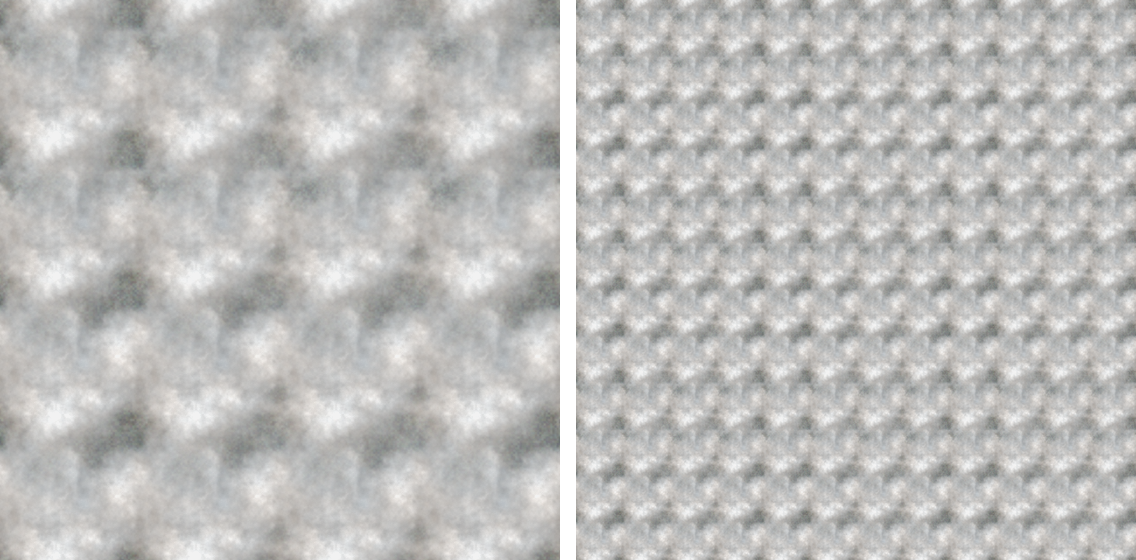
Left, the tile; right, the same tile 3 across and 3 down.
Give the GLSL for this texture, as a Shadertoy shader.

```glsl
// Soft mottled grey cloud, repeated four by four over a seamless canvas.
// Each cell sums wrapped Gaussian patches, bent and mottled by periodic noise;
// slow canvas-wide waves vary the dark patches from cell to cell.

const float TAU = 6.2831853;
const float REPEATS = 4.0;

float hash(vec2 p, float seed) {
    return fract(sin(dot(p, vec2(127.1, 311.7)) + seed * 74.7) * 43758.5453);
}

// Value noise whose lattice wraps after "period" units
float noise(vec2 p, float period, float seed) {
    vec2 i = floor(p), f = fract(p);
    f = f * f * (3.0 - 2.0 * f);
    vec2 a = mod(i, period), b = mod(i + 1.0, period);
    return mix(mix(hash(a, seed), hash(vec2(b.x, a.y), seed), f.x),
               mix(hash(vec2(a.x, b.y), seed), hash(b, seed), f.x), f.y);
}

// Layered noise centred on zero; p spans "span" units before it wraps
float fbm(vec2 p, float span, float frequency, float seed) {
    float sum = 0.0, total = 0.0, weight = 1.0;
    for (int i = 0; i < 4; i++) {
        sum += weight * (noise(p * frequency, span * frequency, seed + float(i)) - 0.5);
        total += weight;
        weight *= 0.62;
        frequency *= 2.0;
    }
    return sum / total;
}

// Gaussian patch that wraps around the unit cell
float patchAt(vec2 p, vec2 center, vec2 size) {
    vec2 d = (fract(p - center + 0.5) - 0.5) / size;
    return exp(-dot(d, d));
}

// Smooth 0..1 wave, one turn over the canvas
float sway(float x, float start) {
    return smoothstep(-0.6, 0.6, sin(TAU * (x - start)));
}

float lightPatches(vec2 p, float north) {
    float sum = 0.15 * patchAt(p, vec2(0.38, 0.06), vec2(0.15, 0.09));
    sum += 0.10 * patchAt(p, vec2(0.66, 0.17), vec2(0.13, 0.07));
    sum += 0.07 * patchAt(p, vec2(0.21, 0.10), vec2(0.10, 0.08));
    sum += 0.09 * patchAt(p, vec2(0.25, 0.92), vec2(0.09, 0.10)) * mix(0.6, 1.0, north);
    sum += 0.10 * patchAt(p, vec2(0.91, 0.48), vec2(0.11, 0.10));
    sum += 0.05 * patchAt(p, vec2(0.46, 0.50), vec2(0.05, 0.30));
    sum += 0.05 * patchAt(p, vec2(0.50, 0.28), vec2(0.32, 0.16));
    sum += 0.05 * patchAt(p, vec2(0.86, 0.54), vec2(0.15, 0.13)) * (1.0 - north);
    return sum;
}

float darkPatches(vec2 p, float north, float east) {
    float sum = 0.10 * patchAt(p, vec2(0.95, 0.91), vec2(0.20, 0.10));
    sum += 0.05 * patchAt(p, vec2(0.29, 0.64), vec2(0.13, 0.13));
    vec2 shadow = mix(vec2(0.04, 0.66), vec2(0.14, 0.62), east);
    sum += 0.13 * patchAt(p, shadow, vec2(0.15, 0.11)) * north;
    sum += 0.04 * patchAt(p, vec2(0.65, 0.70), vec2(0.14, 0.14)) * north;
    sum += 0.11 * patchAt(p, vec2(0.68, 0.79), vec2(0.20, 0.11)) * (1.0 - north);
    sum += 0.09 * patchAt(p, vec2(0.98, 0.20), vec2(0.08, 0.10)) * east;
    sum += 0.09 * patchAt(p, vec2(0.94, 0.99), vec2(0.11, 0.14)) * (1.0 - east);
    return sum;
}

void mainImage(out vec4 fragColor, in vec2 fragCoord) {
    vec2 uv = fragCoord / iResolution.xy;
    vec2 p = uv * REPEATS;

    // Canvas-wide variation and ragged patch edges
    float north = sway(uv.y, 0.54);
    float east = sway(uv.x, 0.375);
    vec2 bend = vec2(fbm(p, 1.0, 6.0, 3.0), fbm(p, 1.0, 6.0, 11.0));
    vec2 q = p + 0.28 * bend;

    // Large cloud shapes
    float light = lightPatches(q, north);
    float dark = darkPatches(q, north, east);
    float tone = 0.722 + 1.2 * (light - dark);

    // Mottling: mostly shared by all cells, partly unique, crisper where light
    tone += 0.23 * fbm(p, 1.0, 6.0, 21.0);
    tone += 0.08 * fbm(p, REPEATS, 5.0, 31.0);
    tone += (0.10 + 0.9 * light) * fbm(p, 1.0, 20.0, 41.0);

    // Faint warm and cool tints, greener in the shadows
    float tint = fbm(p, 1.0, 5.0, 51.0);
    vec3 color = vec3(tone) + vec3(0.004, 0.001, -0.004);
    color += tint * vec3(0.06, 0.0, -0.05);
    color += dark * vec3(-0.07, 0.02, -0.03);

    // Fine coloured grain gathers in the dark patches
    vec3 grain = vec3(noise(p * 64.0, 64.0 * REPEATS, 61.0),
                      noise(p * 64.0, 64.0 * REPEATS, 62.0),
                      noise(p * 64.0, 64.0 * REPEATS, 63.0)) - 0.5;
    vec3 speckle = mix(vec3(grain.g), grain, 0.4);
    color += speckle * (0.012 + 0.55 * dark);

    fragColor = vec4(clamp(color, 0.0, 0.95), 1.0);
}
```
